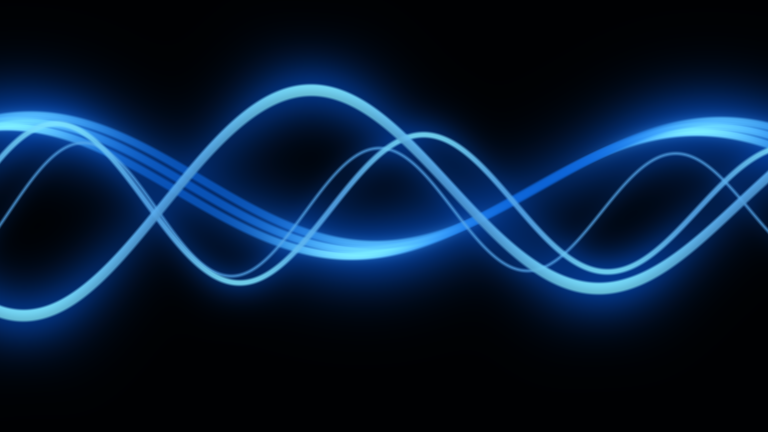
A Shadertoy shader for this background:

```glsl
// Glowing blue light ribbons weaving across a black backdrop.
// Each ribbon is a tapered cosine: the distance to its curve gives a crisp
// strand and a soft halo, both brighter where the curve is flat.

#define GLOW_RADIUS 0.062
#define GLOW_GAIN 0.85
#define BAND_STRANDS 3
#define BAND_SPREAD 0.013
#define BAND_PHASE_SHIFT 0.028

const float PI = 3.14159265;
const vec3 HALO_COLOR = vec3(0.015, 0.29, 0.74);
const vec3 DEEP_BLUE = vec3(0.05, 0.40, 0.86);
const vec3 SKY_BLUE = vec3(0.34, 0.66, 0.92);
const vec3 ICE_BLUE = vec3(0.49, 0.89, 0.99);

// Returns the signed distance to the curve (x) and its flatness 0..1 (y).
vec2 wave(vec2 p, float crestX, float halfPeriod, float middle, float height, float taper) {
    float phase = (p.x - crestX) * PI / halfPeriod;
    float amplitude = height + taper * (p.x - crestX);
    float slope = -amplitude * PI / halfPeriod * sin(phase);
    float offset = p.y - middle - amplitude * cos(phase);
    return vec2(offset * inversesqrt(1.0 + slope * slope), cos(phase) * cos(phase));
}

// Smooth-edged line of the given half width.
float strand(float dist, float halfWidth) {
    float soft = 0.7 / iResolution.y + 0.0025;
    return 1.0 - smoothstep(halfWidth - soft, halfWidth + soft, abs(dist));
}

float halo(float dist, float radius) {
    return exp(-pow(abs(dist) / radius, 1.35));
}

void mainImage(out vec4 fragColor, in vec2 fragCoord) {
    vec2 p = fragCoord / iResolution.y;

    vec2 bold = wave(p, 0.729, 0.667, 0.546, 0.245, -0.047);
    vec2 band = wave(p, 0.046, 0.799, 0.567, 0.153, -0.008);
    vec2 medium = wave(p, 0.984, 0.426, 0.523, 0.165, -0.030);
    vec2 fine = wave(p, 0.880, 0.343, 0.512, 0.145, -0.018);

    // Halos add up and saturate softly.
    float glow = halo(bold.x, GLOW_RADIUS) * mix(0.30, 0.90, bold.y)
               + halo(band.x, GLOW_RADIUS * 1.1) * mix(0.50, 1.25, band.y)
               + halo(medium.x, GLOW_RADIUS * 0.6) * mix(0.15, 0.45, medium.y)
               + halo(fine.x, GLOW_RADIUS * 0.4) * 0.12;
    vec3 color = vec3(0.0, 0.005, 0.012) + HALO_COLOR * (1.0 - exp(-glow * GLOW_GAIN * 1.5));

    // Broad band: overlapping strands that fan out and brighten when flat.
    for (int i = 0; i < BAND_STRANDS; i++) {
        float k = float(i) - 0.5 * float(BAND_STRANDS - 1);
        vec2 s = wave(p, 0.046 + k * BAND_PHASE_SHIFT, 0.799,
                      0.567 + k * BAND_SPREAD, 0.153, -0.008);
        vec3 tint = mix(DEEP_BLUE, ICE_BLUE, s.y * s.y * (0.8 - 0.2 * k));
        color = mix(color, tint, strand(s.x, 0.009) * mix(0.65, 0.80, s.y));
        color += 0.12 * s.y * ICE_BLUE * halo(s.x, 0.016);
    }

    // Single strands, from faintest to boldest.
    color = mix(color, SKY_BLUE, strand(fine.x, 0.0032) * 0.75);
    color = mix(color, mix(SKY_BLUE, ICE_BLUE, medium.y), strand(medium.x, 0.0062) * 0.88);
    float boldWidth = mix(0.0105, 0.0135, bold.y);
    vec3 boldTint = mix(SKY_BLUE, ICE_BLUE, bold.y);
    boldTint *= 0.88 + 0.14 * smoothstep(-boldWidth, boldWidth, bold.x);
    color = mix(color, boldTint, strand(bold.x, boldWidth) * 0.92);

    fragColor = vec4(clamp(color, 0.0, 1.0), 1.0);
}
```
